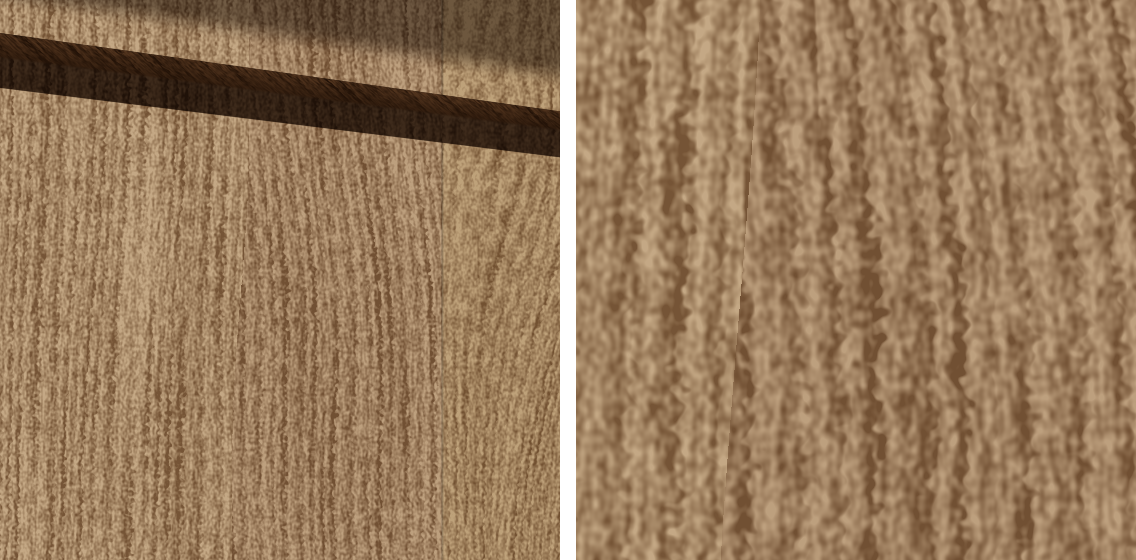
Left, the full canvas; right, a detail of the centre.
Reproduce this texture procedurally as a WebGL 1 fragment shader.

```glsl
precision highp float;
uniform vec2 u_resolution;

const vec3 WOOD_DARK = vec3(0.46, 0.33, 0.21);
const vec3 WOOD_LIGHT = vec3(0.77, 0.66, 0.52);
const vec3 FLOOR_DARK = vec3(0.12, 0.065, 0.03);
const vec3 FLOOR_LIGHT = vec3(0.24, 0.165, 0.105);
const vec3 WALL_DARK = vec3(0.14, 0.075, 0.03);
const vec3 WALL_LIGHT = vec3(0.33, 0.21, 0.12);
const vec3 SHADE_TINT = vec3(0.57, 0.54, 0.51);
const vec3 MIDDLE_TINT = vec3(0.965, 0.95, 0.95);
const vec3 RIGHT_TINT = vec3(0.97, 0.96, 0.92);

// Edges as height at the left side and slope
const vec2 WALL_TOP = vec2(0.941, -0.140);
const vec2 WALL_BOTTOM = vec2(0.898, -0.130);
const vec2 FLOOR_BOTTOM = vec2(0.843, -0.124);
const vec2 SHADE_EDGE = vec2(1.008, -0.142);
const float SHADE_SOFTNESS = 0.025;

const float SEAM_LEFT = 0.415;
const float SEAM_RIGHT = 0.79;
const float RINGS = 42.0;
const float FINE_RINGS = 68.0;
const float RING_DEPTH = 0.50;
const float RAGGEDNESS = 0.32;
const vec2 FIBRE_SCALE = vec2(170.0, 32.0);
const float FIBRE_DEPTH = 0.40;
const vec2 GRIT_SCALE = vec2(210.0, 150.0);
const float GRIT_DEPTH = 0.40;

vec2 hashGradient(vec2 cell) {
  vec3 q = fract(cell.xyx * vec3(0.1031, 0.1030, 0.0973));
  q += dot(q, q.yzx + 33.33);
  float angle = 6.28318 * fract((q.x + q.y) * q.z);
  return vec2(cos(angle), sin(angle));
}

float gradientNoise(vec2 p) {
  vec2 i = floor(p);
  vec2 f = p - i;
  vec2 w = f * f * f * (f * (f * 6.0 - 15.0) + 10.0);
  float a = dot(hashGradient(i), f);
  float b = dot(hashGradient(i + vec2(1.0, 0.0)), f - vec2(1.0, 0.0));
  float c = dot(hashGradient(i + vec2(0.0, 1.0)), f - vec2(0.0, 1.0));
  float d = dot(hashGradient(i + 1.0), f - 1.0);
  return 1.4 * mix(mix(a, b, w.x), mix(c, d, w.x), w.y);
}

// Plank index: 0 left, 1 middle, 2 right
float plankAt(vec2 p) {
  float bend = 0.03 * smoothstep(0.2, 0.75, p.y);
  return step(SEAM_LEFT + bend, p.x) + step(SEAM_RIGHT, p.x);
}

// Position across the grain, following the lean of each plank
float acrossGrain(vec2 p, float plank) {
  float left = p.x - 0.035 * p.y;
  float middle = p.x + 0.05 * p.y + 0.012 * sin(5.0 * p.y + 4.0 * p.x);
  float right = p.x - 0.13 * smoothstep(0.0, 0.8, p.y) * smoothstep(0.7, 1.0, p.x);
  float across = plank < 0.5 ? left : (plank < 1.5 ? middle : right);
  return across + 0.022 * gradientNoise(p * vec2(3.0, 1.6) + plank * 17.0);
}

// Brightness of the wood: 0 in dark rings, 1 in pale fibres
float woodTone(vec2 p, float plank) {
  float across = acrossGrain(p, plank);
  float fine = step(1.5, plank);
  float phase = across * mix(RINGS, FINE_RINGS, fine);
  phase += 0.7 * gradientNoise(vec2(across * 14.0, p.y * 0.6 + plank * 9.0));
  phase += RAGGEDNESS * gradientNoise(p * vec2(120.0, 130.0));
  phase += 0.15 * gradientNoise(p * vec2(30.0, 28.0));

  // Rings darken slowly on one side and end sharply on the other
  float f = fract(phase);
  float ring = smoothstep(0.25, 0.75, f) * (1.0 - smoothstep(0.78, 1.0, f));
  float strength = 0.9 + 0.8 * gradientNoise(vec2(floor(phase) * 0.73, p.y * 3.0));
  strength *= mix(1.0, 0.75, fine);

  vec2 along = vec2(across, p.y);
  float tone = 0.74 - RING_DEPTH * ring * strength;
  tone += FIBRE_DEPTH * gradientNoise(along * FIBRE_SCALE);
  tone += GRIT_DEPTH * gradientNoise(p * GRIT_SCALE + 41.0);
  tone += 0.20 * gradientNoise(along * vec2(11.0, 1.5) + 7.0);
  return clamp(tone, 0.0, 1.0);
}

float edgeHeight(vec2 edge, float x) {
  return edge.x + edge.y * x;
}

float above(vec2 edge, vec2 p, float blur) {
  return smoothstep(-blur, blur, p.y - edgeHeight(edge, p.x));
}

void main() {
  vec2 p = gl_FragCoord.xy / u_resolution;
  float blur = max(0.0012, 0.7 / u_resolution.y);
  float plank = plankAt(p);
  float tone = woodTone(p, plank);

  // Lit board with a thin joint on the right
  vec3 tint = plank < 0.5 ? vec3(1.0) : (plank < 1.5 ? MIDDLE_TINT : RIGHT_TINT);
  vec3 board = mix(WOOD_DARK, WOOD_LIGHT, tone) * tint;
  float joint = 1.0 - smoothstep(0.0005, 0.003, abs(p.x - SEAM_RIGHT));
  board *= 1.0 - 0.22 * joint;

  // Soft shade over the upper corner
  float shade = above(SHADE_EDGE, p, SHADE_SOFTNESS);
  vec3 color = board * mix(vec3(1.0), SHADE_TINT, shade);

  // Groove floor in cast shadow, then its slanted wall
  float belowTop = 1.0 - above(WALL_TOP, p, blur);
  vec3 grooveFloor = mix(FLOOR_DARK, FLOOR_LIGHT, tone);
  color = mix(color, grooveFloor, above(FLOOR_BOTTOM, p, blur) * belowTop);

  float wallBase = edgeHeight(WALL_BOTTOM, p.x);
  float rise = clamp((p.y - wallBase) / (edgeHeight(WALL_TOP, p.x) - wallBase), 0.0, 1.0);
  float wallTone = woodTone(vec2(p.x + 1.2 * (p.y - wallBase), p.y), 0.0);
  vec3 wall = mix(WALL_DARK, WALL_LIGHT, wallTone * (0.35 + 0.65 * rise));
  color = mix(color, wall, above(WALL_BOTTOM, p, 2.5 * blur) * belowTop);

  gl_FragColor = vec4(color, 1.0);
}
```
